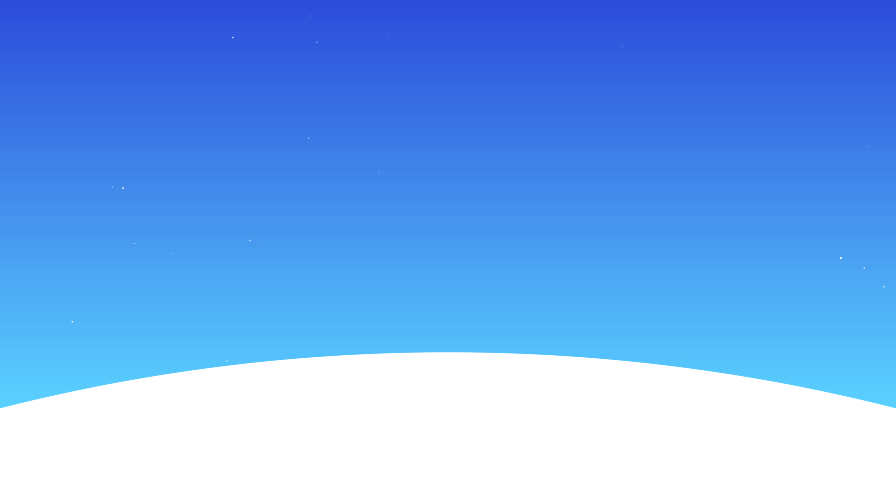
Write a Shadertoy shader that draws this background.

```glsl
vec3 hash3(float n)
{
    return fract(sin(n * vec3(12.99, 78.23, 37.72) + 1.7) * 4375.85);
}

// Vertical sky gradient, from deep blue at the top to cyan at the horizon
vec3 skyColor(float y)
{
    vec3 zenith = vec3(0.172, 0.298, 0.857);
    vec3 horizon = vec3(0.354, 0.822, 1.0);
    return mix(zenith, horizon, clamp((1.0 - y) / 0.81, 0.0, 1.0));
}

// Sparse tiny stars of varied size and brightness
float starField(vec2 p, float aspect, float pixel)
{
    float light = 0.0;
    for (int i = 0; i < 24; i++)
    {
        vec3 h = hash3(float(i) + 1.0);
        vec2 center = vec2((h.x - 0.5) * aspect, mix(0.25, 0.97, h.y));
        float radius = mix(0.0006, 0.002, h.z);
        float disc = 1.0 - smoothstep(radius - 0.5 * pixel, radius + 0.5 * pixel, length(p - center));
        light = max(light, disc * mix(0.25, 0.9, h.z));
    }
    return light;
}

void mainImage(out vec4 fragColor, in vec2 fragCoord)
{
    float pixel = 1.0 / iResolution.y;
    float aspect = iResolution.x * pixel;
    vec2 p = vec2(fragCoord.x - 0.5 * iResolution.x, fragCoord.y) * pixel;

    vec3 color = skyColor(p.y);
    color = mix(color, vec3(1.0), starField(p, aspect, pixel));

    // Snowy hill: the cap of a large circle
    float hillRadius = 3.61;
    float hill = length(p - vec2(0.0, 0.301 - hillRadius)) - hillRadius;
    color = mix(color, vec3(1.0), smoothstep(0.5 * pixel, -0.5 * pixel, hill));

    fragColor = vec4(color, 1.0);
}
```
